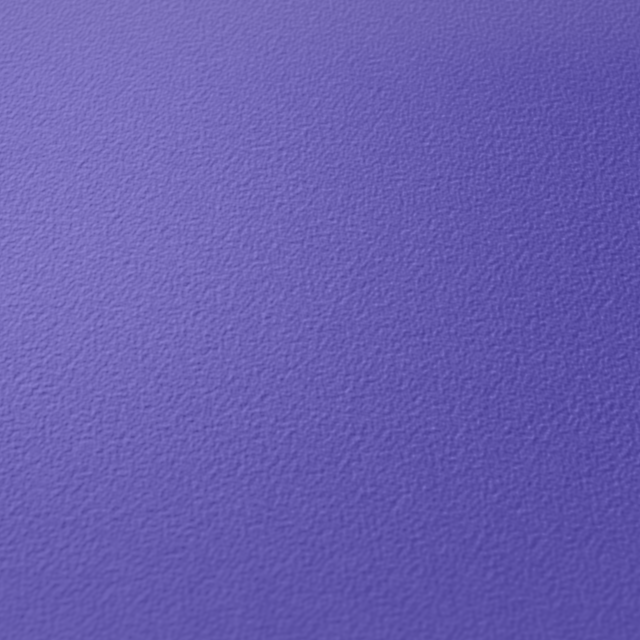
Reproduce this texture procedurally as a three.js fragment shader.

```glsl
// Draws a violet, finely pebbled painted surface receding from the viewer in soft side light.
varying vec2 vUv;

const vec3 SHADE_COLOR = vec3(0.331, 0.291, 0.632);
const vec3 GLOW_COLOR = vec3(0.508, 0.468, 0.768);
const vec3 HAZE_COLOR = vec3(0.49, 0.45, 0.71);
const float GRAIN_FREQUENCY = 106.0;  // grains across the near edge
const float PERSPECTIVE = 0.34;       // how strongly the far edge shrinks
const float RELIEF_STRENGTH = 0.088;
const float MOTTLE_STRENGTH = 0.06;
const float FOCUS_HEIGHT = 0.54;
const vec2 LIGHT_STEP = vec2(-0.17, 0.18);  // towards the light, in grains

float hash(vec2 p) {
  return fract(sin(dot(p, vec2(127.1, 311.7))) * 43758.5453);
}

// Slope of a random plane through a lattice corner
float cornerSlope(vec2 cell, vec2 f, vec2 corner) {
  float angle = 6.2832 * hash(cell + corner);
  return dot(vec2(cos(angle), sin(angle)), f - corner);
}

float gradientNoise(vec2 p) {
  vec2 cell = floor(p);
  vec2 f = fract(p);
  vec2 s = f * f * f * (f * (f * 6.0 - 15.0) + 10.0);
  float low = mix(cornerSlope(cell, f, vec2(0.0)), cornerSlope(cell, f, vec2(1.0, 0.0)), s.x);
  float high = mix(cornerSlope(cell, f, vec2(0.0, 1.0)), cornerSlope(cell, f, vec2(1.0)), s.x);
  return mix(low, high, s.y);
}

// Rotated octaves hide the noise lattice; detail fades out of focus.
float grainHeight(vec2 p, float detail) {
  mat2 turn = mat2(0.8, 0.6, -0.6, 0.8);
  vec2 q = turn * p;
  float h = gradientNoise(q) + 0.5 * gradientNoise(turn * q * 0.6 + 17.0);
  return h + 0.4 * detail * gradientNoise(turn * q * 1.65 + 41.0);
}

// Broad light: bright at the upper left, dim to the right and near edge.
float broadLight(vec2 uv) {
  float across = 1.0 - smoothstep(0.0, 1.05, uv.x - 0.15 * (uv.y - 0.5));
  float along = mix(0.35, 1.0, smoothstep(0.0, 0.65, uv.y));
  return 0.1 + 0.8 * across * along;
}

void main() {
  // Flat surface seen in perspective, with grains kept round
  float nearness = 1.0 - PERSPECTIVE * vUv.y;
  vec2 surface = vec2((vUv.x - 0.5) / nearness, -1.1 * log(nearness) / PERSPECTIVE);
  vec2 grain = surface * GRAIN_FREQUENCY;

  // Shallow focus around the middle
  float blur = smoothstep(0.15, 0.62, abs(vUv.y - FOCUS_HEIGHT));
  float focus = 1.0 - blur;

  // Slope towards the light, with dark pits on the left and glints on the right
  float relief = grainHeight(grain - LIGHT_STEP, focus)
               - grainHeight(grain + LIGHT_STEP, focus);
  float pits = min(relief + 0.35, 0.0);
  float glints = max(relief - 0.35, 0.0);
  relief += 0.5 * mix(pits, glints, smoothstep(0.1, 0.9, vUv.x));

  // Colour
  float mottle = gradientNoise(surface * 18.0) + gradientNoise(surface * 41.0);
  float light = broadLight(vUv) + MOTTLE_STRENGTH * mottle;
  vec3 color = mix(SHADE_COLOR, GLOW_COLOR, light);
  color = mix(color, HAZE_COLOR, 0.3 * smoothstep(0.86, 1.0, vUv.y));
  color += RELIEF_STRENGTH * mix(0.5, 1.0, focus) * relief;

  gl_FragColor = vec4(clamp(color, 0.0, 1.0), 1.0);
}
```
